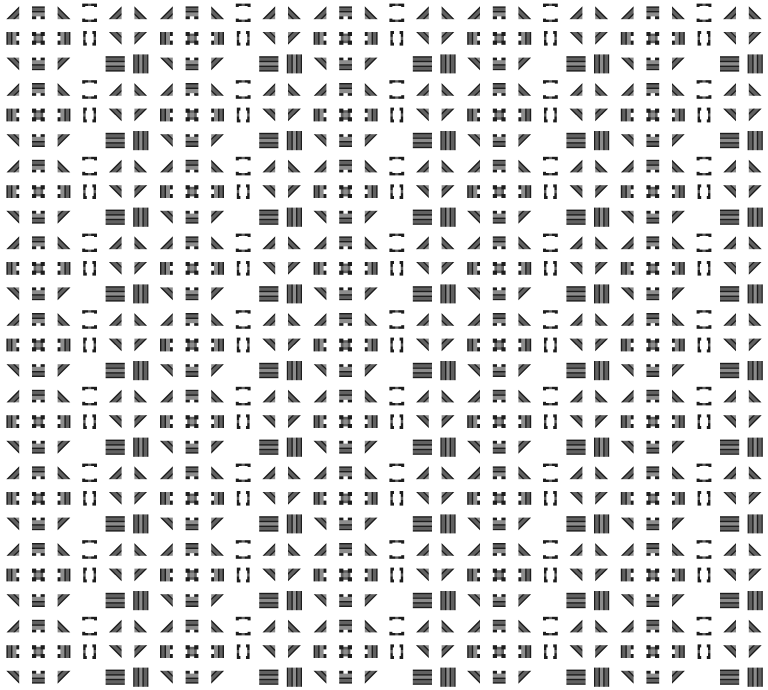
Reproduce this pattern procedurally as a Shadertoy shader.

```glsl
// A sheet of small striped tiles on white: a 6 by 3 set of corners, edges, brackets and bars.
// Each cell is 16 units wide; its column and row choose a shape and a direction,
// and one band profile (dark, mid, dark, light) shades them all.

const vec2 REPEATS = vec2(5.0, 9.0);     // sets across and down
const vec2 SET_CELLS = vec2(6.0, 3.0);   // cells in one set
const float CELL_UNITS = 16.0;
const float TILE_HALF = 4.0;             // half side of corner and edge tiles
const vec2 BAR_HALF = vec2(6.0, 4.8);    // half size of the wide bars
const vec3 BAND_ENDS = vec3(0.85, 2.9, 3.75); // depths where the bands change
const float NOTCH_HALF = 1.4;
const float NOTCH_START = 2.3;
const int SAMPLES = 5;                   // per axis, for smooth edges

const vec3 PAPER = vec3(1.0);
const vec3 DARK = vec3(0.11);
const vec3 MID = vec3(0.38);
const vec3 LIGHT = vec3(0.55);

bool inBox(vec2 p, vec2 halfSize) {
    return all(lessThan(abs(p), halfSize));
}

// Tone at a depth measured inward from a shape's edge
vec3 bandTone(float depth) {
    if (depth < BAND_ENDS.x) return DARK;
    if (depth < BAND_ENDS.y) return MID;
    return depth < BAND_ENDS.z ? DARK : LIGHT;
}

// Right triangle whose square corner lies towards dir
vec3 cornerTile(vec2 p, vec2 dir) {
    float depth = dot(p, dir) * inversesqrt(2.0);
    return inBox(p, vec2(TILE_HALF)) && depth > 0.0 ? bandTone(depth) : PAPER;
}

// Striped square with two dark feet on the side towards dir
vec3 edgeTile(vec2 p, vec2 dir) {
    if (!inBox(p, vec2(TILE_HALF))) return PAPER;
    float along = dot(p, dir);
    float across = abs(dot(p, vec2(-dir.y, dir.x)));
    if (along < NOTCH_START) return bandTone(along + TILE_HALF);
    return across > NOTCH_HALF ? DARK : PAPER;
}

// Square notched on all four sides, with dark corners
vec3 crossTile(vec2 p) {
    if (!inBox(p, vec2(TILE_HALF))) return PAPER;
    vec2 a = abs(p);
    float outer = max(a.x, a.y);
    float inner = min(a.x, a.y);
    if (inner > NOTCH_HALF) return DARK;
    if (outer > 3.0) return PAPER;
    return outer < NOTCH_HALF ? LIGHT : MID;
}

// Pair of thin bars facing each other, with thicker ends
vec3 bracketPair(vec2 p, float outerEdge) {
    vec2 a = abs(p);
    float depth = outerEdge - a.y;
    if (a.x > 4.6 || depth < 0.0) return PAPER;
    if (a.x > 2.7) return depth < 2.2 ? DARK : PAPER;
    if (depth > 1.5) return PAPER;
    return a.x < 1.0 ? MID : DARK;
}

// Long bar with mirrored bands
vec3 stripedBar(vec2 p) {
    return inBox(p, BAR_HALF) ? bandTone(BAR_HALF.y - abs(p.y)) : PAPER;
}

// Shape for one cell of the set; y runs downward
vec3 cellTone(vec2 p, vec2 cell) {
    if (cell.x < 3.0) {
        vec2 dir = 1.0 - cell;           // towards the middle of the 3 by 3 block
        float steps = dot(dir, dir);
        if (steps < 0.5) return crossTile(p);
        return steps < 1.5 ? edgeTile(p, dir) : cornerTile(p, dir);
    }
    if (cell.x < 4.0) {
        if (cell.y > 1.5) return PAPER;
        return cell.y < 0.5 ? bracketPair(p, 5.8) : bracketPair(p.yx, 4.0);
    }
    if (cell.y > 1.5) return stripedBar(cell.x < 4.5 ? p : p.yx);
    return cornerTile(p, vec2(9.0 - 2.0 * cell.x, 1.0 - 2.0 * cell.y));
}

vec3 sheetTone(vec2 uv) {
    vec2 grid = vec2(uv.x, 1.0 - uv.y) * REPEATS * SET_CELLS;
    vec2 cell = mod(floor(grid), SET_CELLS);
    return cellTone((fract(grid) - 0.5) * CELL_UNITS, cell);
}

void mainImage(out vec4 fragColor, in vec2 fragCoord) {
    // Average a small grid of samples over the pixel
    vec3 sum = vec3(0.0);
    for (int j = 0; j < SAMPLES; j++) {
        for (int i = 0; i < SAMPLES; i++) {
            vec2 offset = (vec2(i, j) + 0.5) / float(SAMPLES) - 0.5;
            sum += sheetTone((fragCoord + offset) / iResolution.xy);
        }
    }
    fragColor = vec4(sum / float(SAMPLES * SAMPLES), 1.0);
}
```
